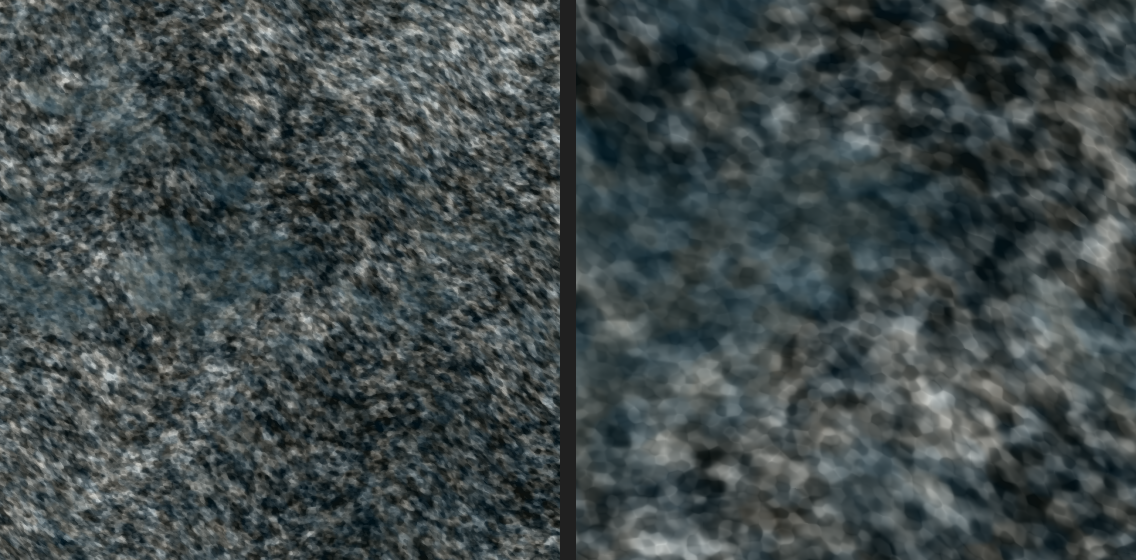
Left, the full canvas; right, a detail of the centre.
A WebGL 1 fragment shader for this texture:

```glsl
precision highp float;
// Rough dark stone: fine grey-green grains over broad lit slopes and hollows.
// Each layer is a soft cellular noise (random tones blended around jittered
// points); their sum is mapped through a curve to brightness, then tinted.
uniform vec2 u_resolution;

// Grain layers: cells across the canvas and strength of each.
const vec3 GRAIN_CELLS = vec3(44.0, 88.0, 165.0);
const vec3 GRAIN_WEIGHTS = vec3(0.42, 0.76, 0.50);
const float GRAIN_CONTRAST = 0.92;
const float GRAIN_FLATTEN = 1.3;   // squeeze across the bedding
const float BEDDING_SLOPE = 0.30;  // bedding falls to the right
const float CELL_FALLOFF = 4.0;

// Brightness curve: middle tone, spread and lift of the highlights.
const vec3 TONE_CURVE = vec3(0.277, 0.119, 0.011);
const vec3 STONE_TINT = vec3(-0.019, 0.009, 0.009);
const vec3 WARM_TINT = vec3(0.012, 0.0, -0.010);
const vec3 MIST_TINT = vec3(-0.026, 0.006, 0.020);
const float MIST_SMOOTHING = 0.5;

vec3 hash3(vec2 cell) {
  vec3 h = fract(cell.xyx * vec3(0.1031, 0.1030, 0.0973));
  h += dot(h, h.yxz + 33.33);
  return fract((h.xxy + h.yzz) * h.zyx);
}

// Soft cellular noise with zero mean and unit variance.
float cellNoise(vec2 p, float seed) {
  vec2 base = floor(p);
  float total = 0.0;
  float power = 0.0;
  for (int y = -1; y <= 1; y++) {
    for (int x = -1; x <= 1; x++) {
      vec2 cell = base + vec2(float(x), float(y));
      vec3 h = hash3(cell + seed);
      vec2 d = cell + h.xy - p;
      float w = exp(-CELL_FALLOFF * dot(d, d));
      total += w * (h.z * 2.0 - 1.0) * 1.732;
      power += w * w;
    }
  }
  return total * inversesqrt(power + 1e-6);
}

// Soft elliptical mound.
float mound(vec2 p, vec2 center, vec2 radius) {
  vec2 d = (p - center) / radius;
  return exp(-dot(d, d));
}

// Broad light and shade of the surface.
float relief(vec2 uv, vec2 bed) {
  float light = 0.95 * mound(uv, vec2(0.85, 0.88), vec2(0.42, 0.20))
              + 0.85 * mound(uv, vec2(0.10, 0.25), vec2(0.36, 0.18))
              + 0.45 * mound(uv, vec2(0.06, 0.78), vec2(0.15, 0.12));
  float shade = 0.75 * mound(uv, vec2(0.45, 0.71), vec2(0.27, 0.16))
              + 0.75 * mound(uv, vec2(0.78, 0.20), vec2(0.38, 0.18))
              + 0.65 * mound(uv, vec2(0.24, 0.09), vec2(0.15, 0.05));
  float patches = 0.20 * cellNoise(bed * 8.0, 71.0)
                + 0.24 * cellNoise(bed * 19.0, 83.0);
  return light - shade + patches;
}

void main() {
  vec2 uv = gl_FragCoord.xy / u_resolution;

  // Sloping, gently waving bedding coordinates.
  float wave = 0.030 * sin(5.0 * uv.x + 3.0 * uv.y)
             + 0.008 * sin(17.0 * uv.x - 9.0 * uv.y);
  vec2 bed = vec2(uv.x, (uv.y + BEDDING_SLOPE * uv.x + wave) * GRAIN_FLATTEN);

  // Smooth bluish patches, mostly across the middle and left.
  float mistArea = 0.25 + mound(uv, vec2(0.32, 0.54), vec2(0.55, 0.16))
                 + 0.8 * mound(uv, vec2(0.08, 0.76), vec2(0.14, 0.13));
  float mist = smoothstep(-0.2, 1.6, cellNoise(bed * 13.0, 37.0))
             * min(mistArea, 1.0);

  // Grains.
  vec3 grains = vec3(cellNoise(bed * GRAIN_CELLS.x, 11.0),
                     cellNoise(bed * GRAIN_CELLS.y, 23.0),
                     cellNoise(bed * GRAIN_CELLS.z, 47.0));
  float grain = GRAIN_CONTRAST * dot(grains, GRAIN_WEIGHTS);
  grain *= 1.0 - MIST_SMOOTHING * mist;

  // Brightness and colour.
  float level = clamp(relief(uv, bed) + grain + 0.25 * mist, -2.4, 3.2);
  float tone = dot(TONE_CURVE, vec3(1.0, level, level * level));
  float warmth = cellNoise(bed * 62.0, 59.0) + 0.35 * level;
  vec3 color = tone + STONE_TINT + WARM_TINT * warmth + MIST_TINT * mist;
  gl_FragColor = vec4(clamp(color, 0.0, 1.0), 1.0);
}
```
